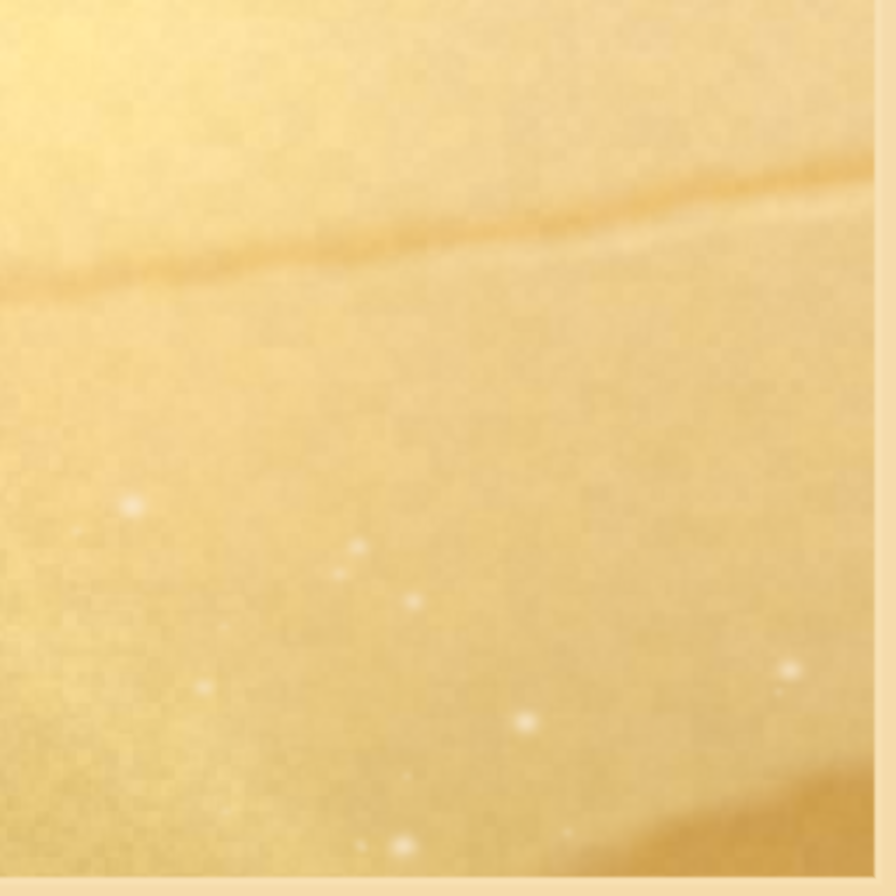
Write a WebGL 2 fragment shader that draws this texture.

```glsl
#version 300 es
precision highp float;
// A softly lit cream sheet with one slanting crease, a dark lower corner and pale specks.
// Corner colours are blended, then folds, faint blocky mottling and a thin
// pale margin along the right and bottom are layered on top.
uniform vec2 u_resolution;
out vec4 fragColor;

float hash(vec2 p) {
    return fract(sin(dot(p, vec2(127.1, 311.7))) * 43758.5453);
}

float valueNoise(vec2 p) {
    vec2 cell = floor(p);
    vec2 f = fract(p);
    f = f * f * (3.0 - 2.0 * f);
    float low = mix(hash(cell), hash(cell + vec2(1.0, 0.0)), f.x);
    float high = mix(hash(cell + vec2(0.0, 1.0)), hash(cell + vec2(1.0)), f.x);
    return mix(low, high, f.y);
}

// Centred noise held nearly flat inside each cell, with softened seams
float blockNoise(vec2 p) {
    vec2 cell = floor(p);
    vec2 f = smoothstep(0.38, 0.62, fract(p));
    float low = mix(hash(cell), hash(cell + vec2(1.0, 0.0)), f.x);
    float high = mix(hash(cell + vec2(0.0, 1.0)), hash(cell + vec2(1.0)), f.x);
    return mix(low, high, f.y) - 0.5;
}

float bell(float d, float width) {
    return exp(-d * d / (width * width));
}

// Three rows of light, brightest at the upper left
vec3 sheetColor(vec2 uv) {
    vec3 top = mix(vec3(1.0, 0.905, 0.625), vec3(0.945, 0.825, 0.59), smoothstep(0.0, 0.75, uv.x));
    vec3 middle = mix(vec3(0.965, 0.835, 0.565), vec3(0.915, 0.785, 0.525), smoothstep(0.0, 0.8, uv.x));
    vec3 bottom = mix(vec3(0.895, 0.775, 0.475), vec3(0.86, 0.725, 0.46), uv.x);
    vec3 color = mix(bottom, middle, smoothstep(0.0, 0.58, uv.y));
    return mix(color, top, smoothstep(0.52, 1.0, uv.y));
}

// Amber crease with a pale ridge under it, both firmer to the right
vec3 addCrease(vec3 color, vec2 uv, float wobble) {
    float d = uv.y - (0.672 + 0.10 * uv.x + 0.05 * uv.x * uv.x) - 0.008 * wobble;
    float width = d < 0.0 ? 0.017 : 0.026;
    float strength = mix(0.5, 0.85, uv.x);
    color = mix(color, vec3(0.92, 0.745, 0.42), strength * bell(d, width));
    float ridge = bell(d + 0.036, 0.012) * smoothstep(0.25, 0.7, uv.x);
    return mix(color, vec3(0.965, 0.85, 0.61), 0.55 * ridge);
}

// Diagonal pale band at lower left and shadow at lower right
vec3 addLowerFolds(vec3 color, vec2 uv, float wobble) {
    float band = bell(uv.y - 0.32 + 0.78 * uv.x + 0.04 * wobble, 0.09);
    band *= 1.0 - smoothstep(0.25, 0.5, uv.x);
    color = mix(color, vec3(0.955, 0.85, 0.57), 0.55 * band);
    float depth = 0.03 + 0.33 * (uv.x - 0.56) - uv.y + 0.012 * wobble;
    float shade = smoothstep(-0.025, 0.045, depth) * smoothstep(0.48, 0.75, uv.x);
    return mix(color, vec3(0.81, 0.625, 0.31), 0.95 * shade);
}

vec3 addSpecks(vec3 color, vec2 uv) {
    for (int i = 0; i < 16; i++) {
        float id = float(i);
        vec2 seed = vec2(hash(vec2(id, 2.3)), hash(vec2(id, 7.9)));
        vec2 center = vec2(0.03 + 0.92 * seed.x, 0.04 + 0.45 * seed.y * (1.0 - 0.4 * seed.x));
        float size = hash(vec2(id, 13.7));
        float radius = mix(0.006, 0.016, size * size);
        float glow = bell(length((uv - center) * vec2(1.0, 1.15)), radius);
        color = mix(color, vec3(0.98, 0.91, 0.80), glow * mix(0.2, 0.85, size * size));
    }
    return color;
}

// Slim cream margin, with a faint bright seam at its inner edge
vec3 addMargin(vec3 color, vec2 uv) {
    float d = max(uv.x - 0.976, 0.021 - uv.y);
    color = mix(color, vec3(0.96, 0.86, 0.67), smoothstep(-0.003, 0.003, d));
    return mix(color, vec3(0.985, 0.90, 0.73), 0.5 * bell(d - 0.005, 0.004));
}

void main() {
    vec2 uv = gl_FragCoord.xy / u_resolution;
    float wobble = 2.0 * valueNoise(uv * vec2(13.0, 17.0)) - 1.0;

    vec3 color = sheetColor(uv);
    color = addCrease(color, uv, wobble);
    color = addLowerFolds(color, uv, wobble);

    // Mottling: coarse and fine blocks, stronger at the lower left
    float coarse = blockNoise(uv * vec2(24.0, 27.0));
    float fine = blockNoise(uv * vec2(64.0, 58.0) + 19.0);
    float grain = valueNoise(uv * 110.0) - 0.5;
    float rough = 1.0 + 1.2 * (1.0 - smoothstep(0.1, 0.6, uv.x + uv.y * 0.7));
    color += 0.016 * coarse + rough * (0.013 * fine + 0.012 * grain);
    color.b += 0.028 * blockNoise(uv * 22.0 + 41.0);

    color = addSpecks(color, uv);
    color = addMargin(color, uv);
    fragColor = vec4(clamp(color, 0.0, 1.0), 1.0);
}
```
